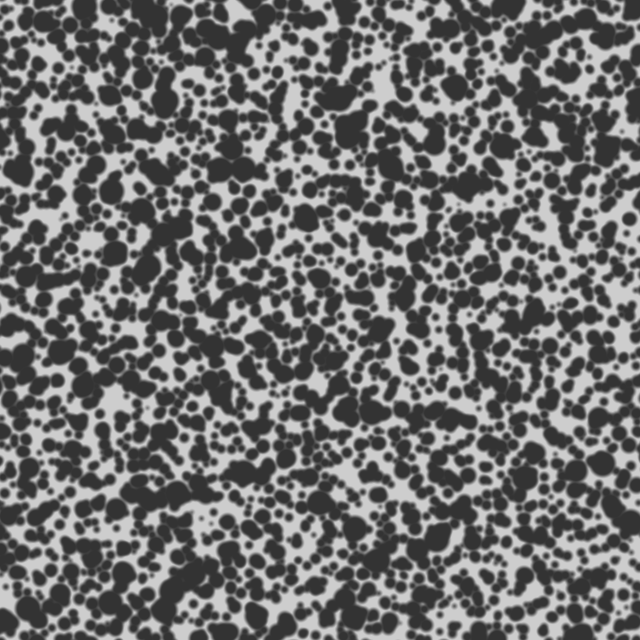
Give the GLSL for this texture, as a Shadertoy shader.

```glsl
// Soft dark round spots of mixed size, scattered and merging on pale grey.

// Three random values in [0,1) for a cell and a spot index.
vec3 hash3(ivec3 cell) {
    uvec3 v = uvec3(cell + 1000) * 1664525u + 1013904223u;
    v.x += v.y * v.z; v.y += v.z * v.x; v.z += v.x * v.y;
    v ^= v >> 16u;
    v.x += v.y * v.z; v.y += v.z * v.x; v.z += v.x * v.y;
    return vec3(v >> 8u) / 16777216.0;
}

// Coverage of a blurred disc; the smallest discs fade to grey.
float softDisc(float dist, float radius) {
    float edge = 0.0042;
    float body = 1.0 - smoothstep(radius - edge, radius + edge, dist);
    float peak = 1.0 - exp(-radius * radius / 7.2e-6);
    return body * peak;
}

// Light left uncovered by all spots near a point.
float uncovered(vec2 uv) {
    const float cells = 35.0;
    ivec2 home = ivec2(floor(uv * cells));
    float light = 1.0;
    for (int y = -1; y <= 1; y++)
    for (int x = -1; x <= 1; x++)
    for (int spot = 0; spot < 3; spot++) {
        ivec2 cell = home + ivec2(x, y);
        vec3 rnd = hash3(ivec3(cell, spot));
        vec2 center = (vec2(cell) + rnd.xy) / cells;
        // Skewed sizes: many small spots, few large ones
        float h = clamp(rnd.z, 0.005, 0.995);
        float radius = min(0.0074 * pow(h / (1.0 - h), 0.21), 0.02);
        light *= 1.0 - softDisc(distance(uv, center), radius);
    }
    return light;
}

void mainImage(out vec4 fragColor, in vec2 fragCoord) {
    vec2 uv = fragCoord / iResolution.y;
    vec3 darkGrey = vec3(0.2);
    vec3 paleGrey = vec3(0.805);
    fragColor = vec4(mix(darkGrey, paleGrey, uncovered(uv)), 1.0);
}
```
